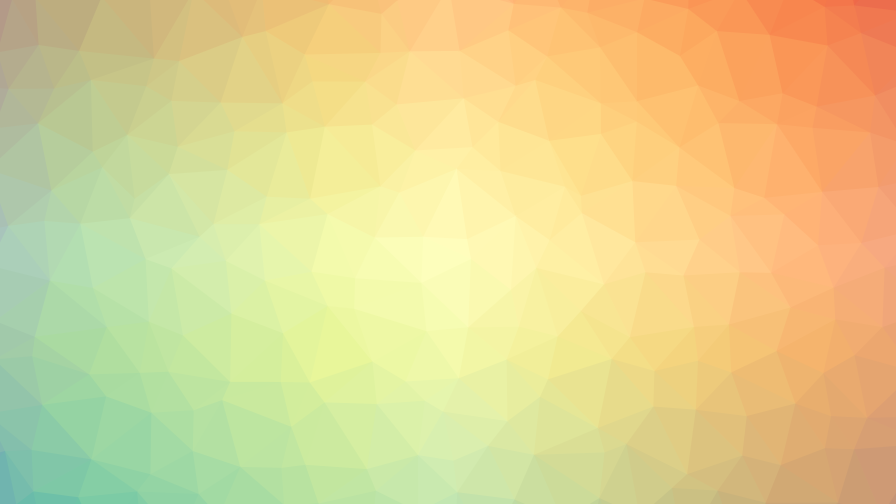
Give the GLSL for this background, as a Shadertoy shader.

```glsl
// Low-poly triangle mesh blending a rainbow across with a rainbow upwards.

const float ROWS = 11.0;

// Linear RGB to white-relative XYZ
const mat3 RGB_TO_XYZ = mat3(
    0.4339, 0.2126, 0.0177,
    0.3762, 0.7152, 0.1095,
    0.1899, 0.0722, 0.8728);

// Cube-root XYZ, in which mixing looks perceptually even
vec3 toPerceptual(vec3 color) {
    return pow(RGB_TO_XYZ * pow(color, vec3(2.2)), vec3(1.0 / 3.0));
}

vec3 fromPerceptual(vec3 p) {
    return pow(max(inverse(RGB_TO_XYZ) * (p * p * p), 0.0), vec3(1.0 / 2.2));
}

// Red at 0, pale yellow in the middle, blue at 1
vec3 rainbow(float t) {
    vec3 stops[9] = vec3[9](
        vec3(0.835, 0.243, 0.310), vec3(0.957, 0.427, 0.263),
        vec3(0.992, 0.682, 0.380), vec3(0.996, 0.878, 0.545),
        vec3(1.000, 1.000, 0.749), vec3(0.902, 0.961, 0.596),
        vec3(0.671, 0.867, 0.643), vec3(0.400, 0.761, 0.647),
        vec3(0.196, 0.533, 0.741));
    float s = clamp(t, 0.0, 1.0) * 8.0;
    int i = min(int(s), 7);
    return toPerceptual(mix(stops[i], stops[i + 1], s - float(i)));
}

// Colour of the background at a grid position
vec3 meshColor(vec2 p) {
    vec2 uv = p / ROWS * vec2(iResolution.y / iResolution.x, 1.0);
    vec2 t = 0.5 - (uv - 0.5) * vec2(0.92, 0.62);
    return fromPerceptual(0.5 * (rainbow(t.x) + rainbow(t.y)));
}

vec2 hash2(vec2 p) {
    vec3 q = fract(p.xyx * vec3(0.1031, 0.1030, 0.0973));
    q += dot(q, q.yzx + 33.33);
    return fract((q.xx + q.yz) * q.zy);
}

// Jittered mesh corner
vec2 corner(vec2 id) {
    return id + 0.72 * (hash2(id + 40.0) - 0.5);
}

float cross2(vec2 a, vec2 b) {
    return a.x * b.y - a.y * b.x;
}

// Signed distance to the line a-b, positive on its left
float sideDistance(vec2 p, vec2 a, vec2 b) {
    return cross2(normalize(b - a), p - a);
}

// Adds one flat triangle, weighted by its smooth coverage
void addTriangle(inout vec4 sum, vec2 p, vec2 a, vec2 b, vec2 c, float pixel) {
    float turn = sign(cross2(b - a, c - a));
    float inside = min(turn * sideDistance(p, a, b),
                   min(turn * sideDistance(p, b, c), turn * sideDistance(p, c, a)));
    float cover = clamp(inside / pixel + 0.5, 0.0, 1.0);
    if (cover > 0.0) sum += cover * vec4(meshColor((a + b + c) / 3.0), 1.0);
}

void mainImage(out vec4 fragColor, in vec2 fragCoord) {
    float pixel = ROWS / iResolution.y;
    vec2 p = fragCoord * pixel;
    vec4 sum = vec4(0.0);

    // Split each nearby quad along its shorter diagonal
    for (int y = -1; y <= 1; y++)
    for (int x = -1; x <= 1; x++) {
        vec2 id = floor(p) + vec2(x, y);
        vec2 a = corner(id);
        vec2 b = corner(id + vec2(1.0, 0.0));
        vec2 c = corner(id + vec2(1.0, 1.0));
        vec2 d = corner(id + vec2(0.0, 1.0));
        if (distance(a, c) < distance(b, d)) {
            addTriangle(sum, p, a, b, c, pixel);
            addTriangle(sum, p, a, c, d, pixel);
        } else {
            addTriangle(sum, p, a, b, d, pixel);
            addTriangle(sum, p, b, c, d, pixel);
        }
    }

    vec3 color = sum.a > 0.0 ? sum.rgb / sum.a : meshColor(p);
    fragColor = vec4(color, 1.0);
}
```
